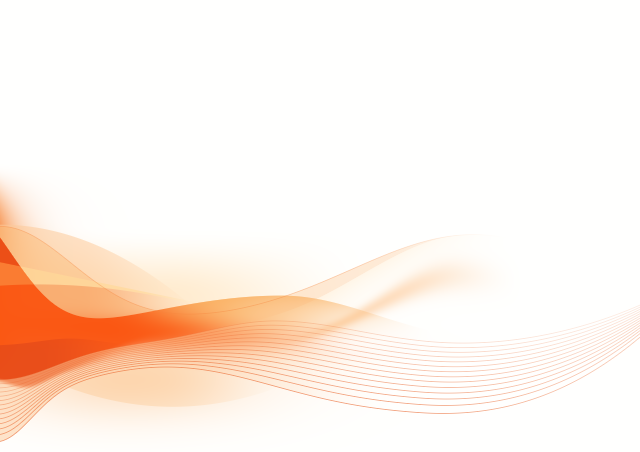
A WebGL 2 fragment shader for this background:

```glsl
#version 300 es
precision highp float;
// Flowing translucent orange ribbons with a fan of fine lines on white.

#define PAPER vec3(1.0, 1.0, 0.995)
#define CREAM vec3(1.0, 0.91, 0.78)
#define PEACH vec3(0.99, 0.79, 0.60)
#define AMBER vec3(0.98, 0.68, 0.36)
#define ORANGE vec3(0.96, 0.52, 0.24)
#define FLAME vec3(0.98, 0.32, 0.05)
#define RUST vec3(0.87, 0.27, 0.10)
#define LINE_COUNT 14
#define LINE_WIDTH 0.0017

uniform vec2 u_resolution;
out vec4 fragColor;

float bell(float x, float center, float width) {
    float t = (x - center) / width;
    return exp(-t * t);
}

// Bell with its own width on each side
float hill(float x, float center, float left, float right) {
    return bell(x, center, x < center ? left : right);
}

// Falls from 1 to 0 as x goes from a to b
float fade(float a, float b, float x) {
    return 1.0 - smoothstep(a, b, x);
}

float pixelDistance(float d) {
    return d / max(length(vec2(dFdx(d), dFdy(d))), 1e-6);
}

// Antialiased area where d is positive
float cover(float d) {
    return clamp(pixelDistance(d) + 0.5, 0.0, 1.0);
}

// Antialiased line along d = 0
float stroke(float d) {
    float halfWidth = 0.5 * LINE_WIDTH * u_resolution.y;
    return clamp(halfWidth + 0.5 - abs(pixelDistance(d)), 0.0, 1.0);
}

// Ribbon contours: height as a function of x
float crestCurve(float x) {
    return 0.235 + 0.111 * hill(x, 0.44, 0.33, 0.212) + 0.298 * bell(x, -0.063, 0.115);
}

float sweepCurve(float x) {
    return 0.285 + 0.196 * bell(x, 0.74, 0.27) + 0.214 * bell(x, 0.0, 0.16);
}

float fanRise(float x) {
    return pow(max(x - 0.65, 0.0) / 0.35, 2.4);
}

float fanBottom(float x) {
    return 0.08 + 0.108 * bell(x, 0.26, 0.24) - 0.09 * bell(x, 0.0, 0.07) + 0.174 * fanRise(x);
}

float fanTop(float x) {
    return 0.235 + 0.055 * hill(x, 0.43, 0.15, 0.18) - 0.075 * bell(x, 0.0, 0.12) + 0.09 * fanRise(x);
}

void main() {
    vec2 p = gl_FragCoord.xy / u_resolution;
    float x = p.x, y = p.y;
    float crest = crestCurve(x), sweep = sweepCurve(x);
    float low = fanBottom(x), high = fanTop(x);
    vec3 color = PAPER;

    // Soft halo above, ember at the left edge, warm light underneath
    float haloTop = 0.475 + 0.13 * exp(-x * 22.0);
    float halo = fade(haloTop - 0.13, haloTop + 0.02, y) * smoothstep(0.17, 0.3, y);
    color = mix(color, CREAM, 0.85 * halo * fade(0.25, 0.58, x));
    color = mix(color, ORANGE, 0.8 * exp(-x * 32.0) * fade(0.48, 0.64, y) * smoothstep(0.12, 0.25, y));
    float under = bell(x, 0.2, 0.2) * bell(y, 0.16, 0.09);
    color = mix(color, PEACH, 0.55 * under);
    float lobe = cover(y - 0.1 - 1.6 * pow(x - 0.27, 2.0)) * cover(low - y);
    color = mix(color, AMBER, 0.22 * lobe * fade(0.25, 0.47, x));

    // Layered veils descending from the left
    float veil = cover(0.503 - 2.0 * x * x - y) * smoothstep(0.2, 0.3, y);
    color = mix(color, PEACH, 0.55 * veil * fade(0.12, 0.33, x));
    float drape = cover(sweep - y) * smoothstep(0.22, 0.3, y);
    color = mix(color, AMBER, 0.3 * drape * fade(0.2, 0.42, x));
    float bandTop = 0.42 - 0.29 * x;
    float bandBottom = 0.368 + 0.09 * x - 0.75 * x * x;
    float band = cover(bandTop - y) * cover(y - bandBottom) * fade(0.2, 0.32, x);
    color = mix(color, vec3(1.0, 0.85, 0.60), 0.7 * band);
    float shade = cover(bandBottom - y) * cover(y - crest) * fade(0.12, 0.32, x);
    color = mix(color, ORANGE, 0.4 * shade);

    // Wide sweep and blurred streak rising to the right
    float arc = smoothstep(0.36, 0.48, x) * fade(0.58, 0.8, x);
    float inner = sweep - 0.035 * fade(0.45, 0.72, x);
    color = mix(color, PEACH, 0.4 * arc * cover(sweep - y) * cover(y - inner));
    color = mix(color, CREAM, 0.4 * arc * cover(inner - y) * exp(-max(inner - y, 0.0) * 22.0));
    float streak = 0.23 + 0.16 * hill(x, 0.72, 0.18, 0.3);
    float streakBlur = bell(y, streak, 0.012 + 0.025 * smoothstep(0.5, 0.75, x));
    color = mix(color, PEACH, 0.6 * streakBlur * smoothstep(0.4, 0.52, x) * fade(0.6, 0.82, x));

    // Main ribbon: hot at the left, amber along the crest
    float belly = 0.165 + 0.065 * smoothstep(0.04, 0.24, x) - 0.02 * bell(x, 0.04, 0.04);
    float softness = 0.008 + 0.06 * smoothstep(0.08, 0.4, x);
    float body = cover(crest - y) * smoothstep(belly - softness, belly + softness, y);
    vec3 bodyColor = mix(FLAME, AMBER, smoothstep(0.16, 0.42, x + 0.9 * (y - 0.28) * smoothstep(0.1, 0.3, x)));
    color = mix(color, bodyColor, 0.93 * body * fade(0.24, 0.62, x));
    float rim = cover(crest - y) * exp(-max(crest - y, 0.0) * 28.0);
    color = mix(color, AMBER, 0.55 * rim * smoothstep(0.2, 0.36, x) * fade(0.45, 0.68, x));
    color = mix(color, AMBER, 0.4 * body * band);
    color = mix(color, RUST, 0.5 * body * cover(y - bandTop) * fade(0.05, 0.15, x));
    float foldTop = 0.235 + 0.016 * bell(x, 0.11, 0.07);
    color = mix(color, RUST, 0.6 * body * cover(foldTop - y) * fade(0.06, 0.22, x));
    color = mix(color, FLAME, 0.5 * bell(x, 0.24, 0.2) * bell(y, 0.265 - 0.08 * (x - 0.24), 0.03));

    // Fan fill and its fine lines
    float fan = cover(y - low) * cover(high - y);
    color = mix(color, PEACH, 0.5 * fan * fade(0.2, 0.62, x));
    color = mix(color, PAPER, 0.6 * bell(x, 0.57, 0.08) * bell(y, 0.24, 0.025));
    for (int i = 0; i < LINE_COUNT; i++) {
        float t = float(i) / float(LINE_COUNT - 1);
        float strength = mix(0.65, 0.25, t) * (1.0 - 0.45 * smoothstep(0.6, 1.0, x));
        color = mix(color, mix(RUST, ORANGE, 0.5), strength * stroke(y - mix(low, high, pow(t, 0.85))));
    }
    color = mix(color, ORANGE, 0.4 * stroke(y - sweep) * fade(0.5, 0.8, x));

    fragColor = vec4(color, 1.0);
}
```
